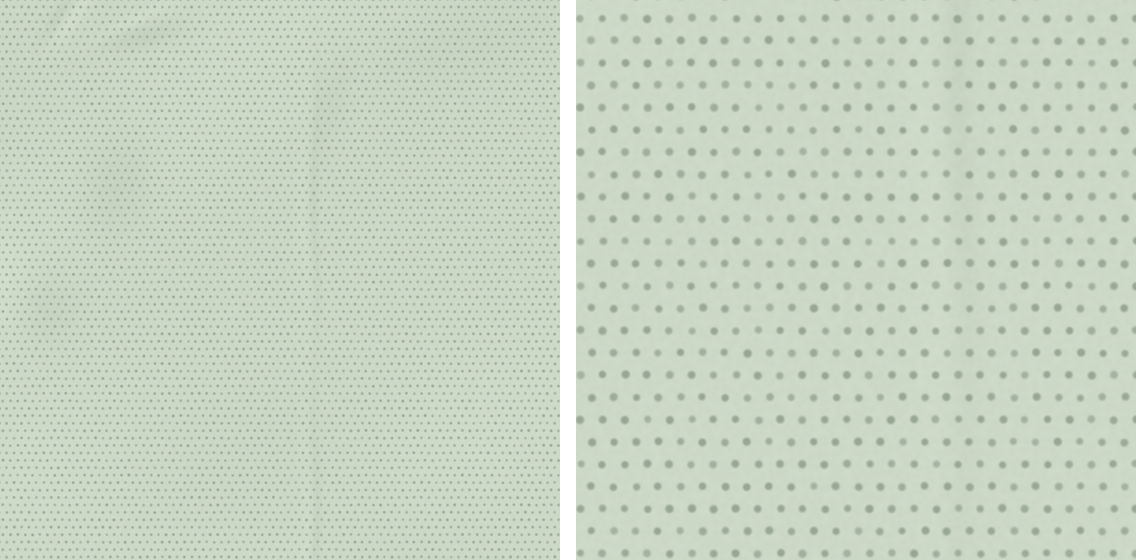
Left, the full canvas; right, a detail of the centre.
This pattern is drawn by a WebGL 1 fragment shader. Its source:

```glsl
precision highp float;
// Pale sage paper with fine staggered pin dots, soft creases and faint smudges.
uniform vec2 u_resolution;

float hash(vec2 p) {
  vec3 q = fract(vec3(p.xyx) * 0.1031);
  q += dot(q, q.yzx + 33.33);
  return fract((q.x + q.y) * q.z);
}

// Distance to the nearest scattered feature point.
float cellular(vec2 p) {
  vec2 cell = floor(p);
  float nearest = 2.0;
  for (int j = -1; j <= 1; j++) {
    for (int i = -1; i <= 1; i++) {
      vec2 c = cell + vec2(float(i), float(j));
      vec2 point = c + vec2(hash(c), hash(c + 71.7));
      nearest = min(nearest, distance(p, point));
    }
  }
  return nearest;
}

// Soft elliptical smudge, turned by an angle.
float smudge(vec2 p, vec2 center, vec2 size, float angle) {
  vec2 d = p - center;
  float c = cos(angle), s = sin(angle);
  d = vec2(c * d.x + s * d.y, c * d.y - s * d.x) / size;
  return exp(-dot(d, d));
}

// Staggered dots: half a column of shift on alternate rows.
float pinDots(vec2 p, float pixel) {
  vec2 grid = vec2(p.x * 75.6, (1.0 - p.y) * 75.35 - 0.94);
  float row = floor(grid.y + 0.5);
  grid.x -= 0.9 - 0.5 * mod(row, 2.0);
  vec2 id = vec2(floor(grid.x + 0.5), row);
  vec2 jitter = 0.07 * (vec2(hash(id + 13.0), hash(id + 47.0)) - 0.5);
  float soft = 0.06 + 0.6 * pixel * 75.5;
  float radius = 0.165 + 0.03 * (hash(id + 5.0) - 0.5);
  float dot0 = 1.0 - smoothstep(radius - soft, radius + soft, length(grid - id - jitter));
  return dot0 * mix(0.75, 1.1, hash(id + 29.0));
}

// Brightness change from folds, smudges and uneven paper.
float wear(vec2 p) {
  float tone = 0.004 * sin(p.x * 7.0 + 2.0 * sin(p.y * 5.0))
             + 0.003 * sin(p.y * 13.0 - p.x * 9.0);

  // Vertical fold, wavering and fading along its length
  float fold = p.x - 0.563 - 0.003 * sin(p.y * 17.0);
  float fade = smoothstep(1.0, 0.88, p.y) * (0.7 + 0.3 * sin(p.y * 11.0 + 1.0));
  tone -= 0.022 * fade * exp(-fold * fold / 0.00008);
  tone += 0.010 * fade * exp(-pow(fold + 0.018, 2.0) / 0.0002);

  // Diagonal creases in the upper left
  tone += 0.025 * smudge(p, vec2(0.13, 0.97), vec2(0.07, 0.016), 0.95);
  tone -= 0.030 * smudge(p, vec2(0.108, 0.975), vec2(0.05, 0.012), 0.95);
  tone += 0.018 * smudge(p, vec2(0.24, 0.963), vec2(0.08, 0.012), 0.45);
  tone -= 0.030 * smudge(p, vec2(0.26, 0.935), vec2(0.07, 0.022), 0.25);

  // Broad smudges and a lighter left edge
  tone -= 0.028 * smudge(p, vec2(0.21, 0.67), vec2(0.06, 0.09), -0.2);
  tone -= 0.022 * smudge(p, vec2(0.09, 0.445), vec2(0.05, 0.06), 0.0);
  tone -= 0.018 * smudge(p, vec2(0.59, 0.81), vec2(0.03, 0.10), -0.2);
  tone -= 0.012 * smudge(p, vec2(0.80, 0.91), vec2(0.16, 0.06), 0.2);
  tone += 0.014 * smudge(p, vec2(0.0, 0.50), vec2(0.05, 0.10), 0.0);
  return tone;
}

void main() {
  vec2 p = gl_FragCoord.xy / u_resolution;
  float pixel = 1.0 / min(u_resolution.x, u_resolution.y);

  vec3 paper = vec3(0.805, 0.850, 0.783) + wear(p);
  paper += 0.018 * (cellular(p * 210.0) - 0.45);

  vec3 ink = vec3(0.595, 0.650, 0.580);
  gl_FragColor = vec4(mix(paper, ink, min(pinDots(p, pixel), 1.0)), 1.0);
}
```
